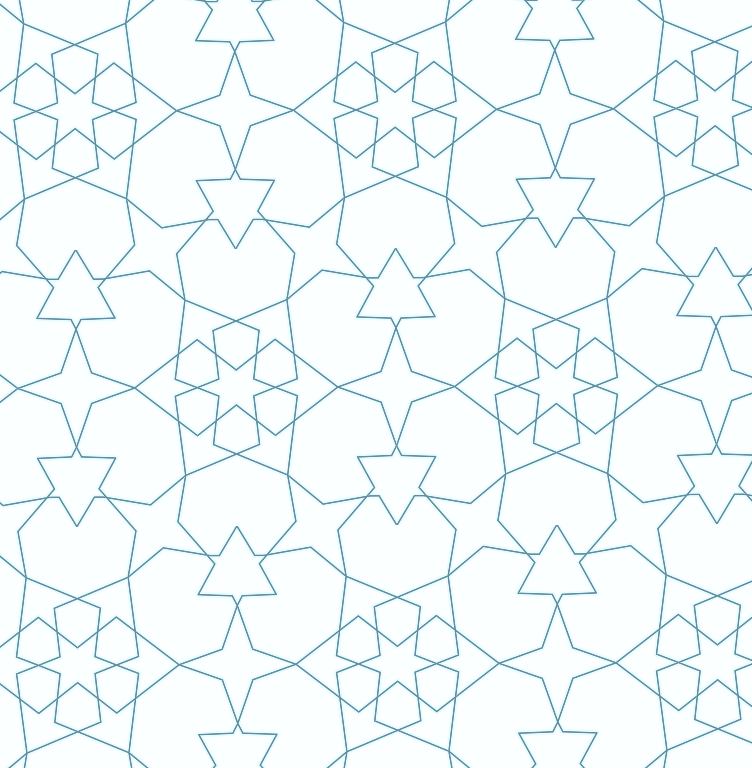
A Shadertoy shader for this pattern:

```glsl
// Thin blue-grey line lattice of six-kite rosettes, triangular stars and four-pointed stars on white.

const vec2 CELL = vec2(160.0, 277.0); // half of the repeat; the canvas is 768 units high

// Two open strands: the first has 13 vertices, the second has 9.
const int FIRST_STRAND = 13;
const int VERTICES = 22;
const vec2 STRANDS[VERTICES] = vec2[](
    vec2(22.3, 176.3), vec2(59, 134), vec2(51, 87.7), vec2(61, 8.5), vec2(39, 0),
    vec2(17.5, 8.5), vec2(23, 57), vec2(0, 66.5), vec2(51, 87.7), vec2(86.3, 117),
    vec2(133, 109), vec2(142.3, 109), vec2(160, 138.5),
    vec2(0, 17.5), vec2(39, 48), vec2(101.5, 0), vec2(144.7, 15.3), vec2(160, 59),
    vec2(155, 68.7), vec2(121, 70), vec2(137.7, 100.7), vec2(101, 143));

float segmentDistance(vec2 p, vec2 a, vec2 b) {
    vec2 ap = p - a, ab = b - a;
    return length(ap - ab * clamp(dot(ap, ab) / dot(ab, ab), 0.0, 1.0));
}

// Mirror in both axes, then half-turn into the lower half of the cell.
vec2 foldToCell(vec2 p) {
    p = abs(mod(p + CELL, 2.0 * CELL) - CELL);
    return p.y > 0.5 * CELL.y ? CELL - p : p;
}

float latticeDistance(vec2 p) {
    float d = 1e3;
    for (int i = 1; i < VERTICES; i++) {
        if (i != FIRST_STRAND) d = min(d, segmentDistance(p, STRANDS[i - 1], STRANDS[i]));
    }
    return d;
}

void mainImage(out vec4 fragColor, in vec2 fragCoord) {
    float pixel = 768.0 / iResolution.y;
    vec2 p = fragCoord * pixel - vec2(236.3, 380.5);

    // Slight tilt of the whole lattice
    float c = cos(0.0045), s = sin(0.0045);
    p = vec2(c * p.x + s * p.y, c * p.y - s * p.x);

    float d = latticeDistance(foldToCell(p));

    // Pale halo around each line, then the line itself
    vec3 color = mix(vec3(0.91, 0.99, 1.0), vec3(0.99, 1.0, 1.0), smoothstep(1.9, 3.5, d));
    float ink = 1.0 - smoothstep(0.75 - 0.5 * pixel, 0.75 + 0.5 * pixel, d);
    color = mix(color, vec3(0.37, 0.55, 0.63), ink);

    fragColor = vec4(color, 1.0);
}
```
